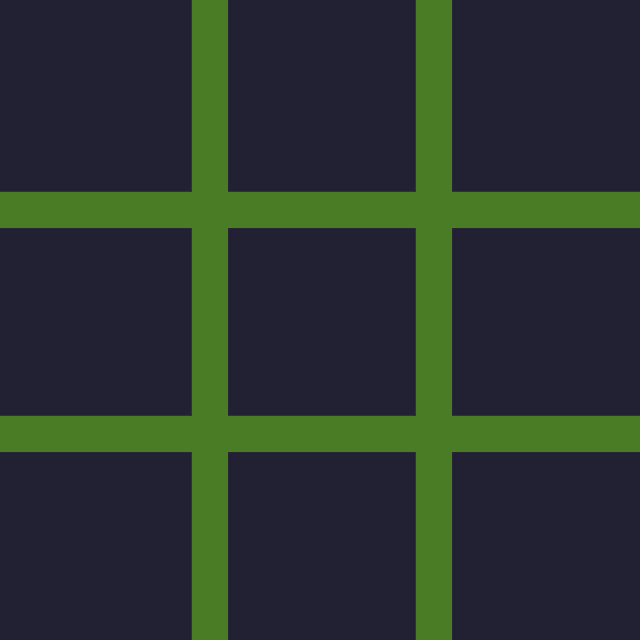
Give the GLSL for this pattern, as a WebGL 1 fragment shader.

```glsl
precision highp float;

uniform vec2 u_resolution;

const vec3 GROUND_COLOR = vec3(0.135, 0.130, 0.205);
const vec3 BAND_COLOR = vec3(0.285, 0.485, 0.140);
const float BAND_COUNT = 2.0;
const float BAND_SPACING = 0.35;
const float BAND_WIDTH = 0.0567;
const float FIRST_BAND = 0.328;

// Signed distance along one axis to the nearest of a limited run of bands
float bandDistance(float position, float first, float spacing, float count, float width) {
    float index = clamp(floor((position - first) / spacing + 0.5), 0.0, count - 1.0);
    return abs(position - first - index * spacing) - 0.5 * width;
}

// Coverage of a shape, blended over one pixel at its edge
float coverage(float signedDistance, float pixel) {
    return clamp(0.5 - signedDistance / pixel, 0.0, 1.0);
}

void main() {
    vec2 uv = gl_FragCoord.xy / u_resolution;
    float pixel = 1.0 / min(u_resolution.x, u_resolution.y);

    // Bands are measured from the upper left corner
    vec2 position = vec2(uv.x, 1.0 - uv.y);
    float upright = bandDistance(position.x, FIRST_BAND, BAND_SPACING, BAND_COUNT, BAND_WIDTH);
    float level = bandDistance(position.y, FIRST_BAND, BAND_SPACING, BAND_COUNT, BAND_WIDTH);

    // Union of both directions gives a flat lattice
    float lattice = coverage(min(upright, level), pixel);
    gl_FragColor = vec4(mix(GROUND_COLOR, BAND_COLOR, lattice), 1.0);
}
```
